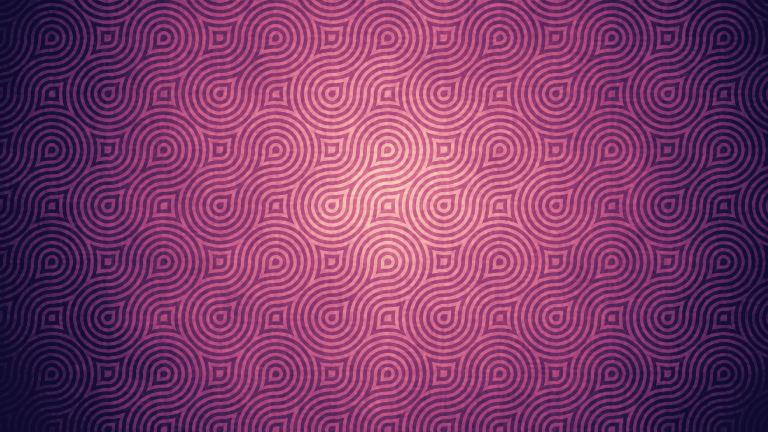
A Shadertoy shader for this pattern:

```glsl
// Interlocking ringed teardrops joined by S-shaped bands, on worn cloth under a warm glow.

const float CELL = 0.1296;                // circle to gap spacing, in canvas heights
const vec2 ORIGIN = vec2(0.009, 0.153);   // one circle centre, from the canvas centre
const float RINGS = 8.0;                  // stripe pairs per cell
const float LIGHT_SHARE = 0.48;           // light part of each stripe pair
const float CONTRAST = 0.8;               // stripe strength, in palette steps
const vec2 GLOW_CENTER = vec2(0.02, 0.07);
const float BASE_TONE = 4.75;             // palette step under the glow
const float FALLOFF = 4.9;                // darkening towards the corners
const float GLOW = 1.2;
const float BLOTCH = 1.0;
const float GRAIN = 0.6;
const float WEAVE = 0.6;

const int STEPS = 8;
const vec3 PALETTE[STEPS] = vec3[STEPS](
    vec3(0.06, 0.04, 0.18), vec3(0.11, 0.07, 0.24),
    vec3(0.29, 0.13, 0.34), vec3(0.48, 0.20, 0.42),
    vec3(0.67, 0.27, 0.48), vec3(0.82, 0.41, 0.55),
    vec3(0.92, 0.60, 0.64), vec3(0.98, 0.80, 0.74));

float hash(vec2 p) {
    return fract(sin(dot(p, vec2(127.1, 311.7))) * 43758.5453);
}

float noise(vec2 p) {
    vec2 i = floor(p), f = fract(p);
    f = f * f * (3.0 - 2.0 * f);
    return mix(mix(hash(i), hash(i + vec2(1, 0)), f.x),
               mix(hash(i + vec2(0, 1)), hash(i + vec2(1, 1)), f.x), f.y);
}

float fbm(vec2 p) {
    float sum = 0.0, amp = 0.5;
    for (int i = 0; i < 4; i++) {
        sum += amp * noise(p);
        p = p * 2.03 + 17.3;
        amp *= 0.5;
    }
    return sum;
}

// Ring coordinate: 0 at circle centres, 1 at the gaps between them.
float ringField(vec2 q) {
    vec2 u = mod(q, 2.0);
    vec2 id = floor(u), f = u - id;
    float rising = min(length(f), length(f - 1.0));
    float falling = min(length(f - vec2(1, 0)), length(f - vec2(0, 1)));
    // One square in four bends its arcs around the gaps, joining two circles.
    if (id.x + id.y > 1.5) return 1.0 - falling;
    return id.x == id.y ? rising : falling;
}

vec3 palette(float tone) {
    vec3 color = PALETTE[0];
    for (int i = 1; i < STEPS; i++)
        color = mix(color, PALETTE[i], clamp(tone - float(i - 1), 0.0, 1.0));
    return color;
}

void mainImage(out vec4 fragColor, in vec2 fragCoord) {
    vec2 p = (fragCoord - 0.5 * iResolution.xy) / iResolution.y;

    // Stripes
    float phase = ringField((p - ORIGIN) / CELL) * RINGS;
    float soft = max(0.6 * RINGS / (CELL * iResolution.y), 0.05);
    float fromLight = abs(fract(phase - 0.25) - 0.5);
    float edge = 0.5 * LIGHT_SHARE;
    float light = 1.0 - smoothstep(edge - soft, edge + soft, fromLight);

    // Glow and vignette
    vec2 d = p - GLOW_CENTER;
    float dist2 = dot(d, d);
    float tone = BASE_TONE - FALLOFF * dist2 + GLOW * exp(-18.0 * dist2);
    tone += CONTRAST * (2.0 * light - 1.0);

    // Worn cloth: blotches, grain and crossed threads
    tone += BLOTCH * (fbm(p * 9.0 + 40.0) - 0.47);
    tone += GRAIN * (noise(p * 170.0 + 200.0) - 0.5);
    float threads = noise(p * vec2(190, 14) + 90.0) + noise(p * vec2(14, 190) + 300.0);
    tone += WEAVE * (0.5 * threads - 0.5);

    fragColor = vec4(palette(tone), 1.0);
}
```
